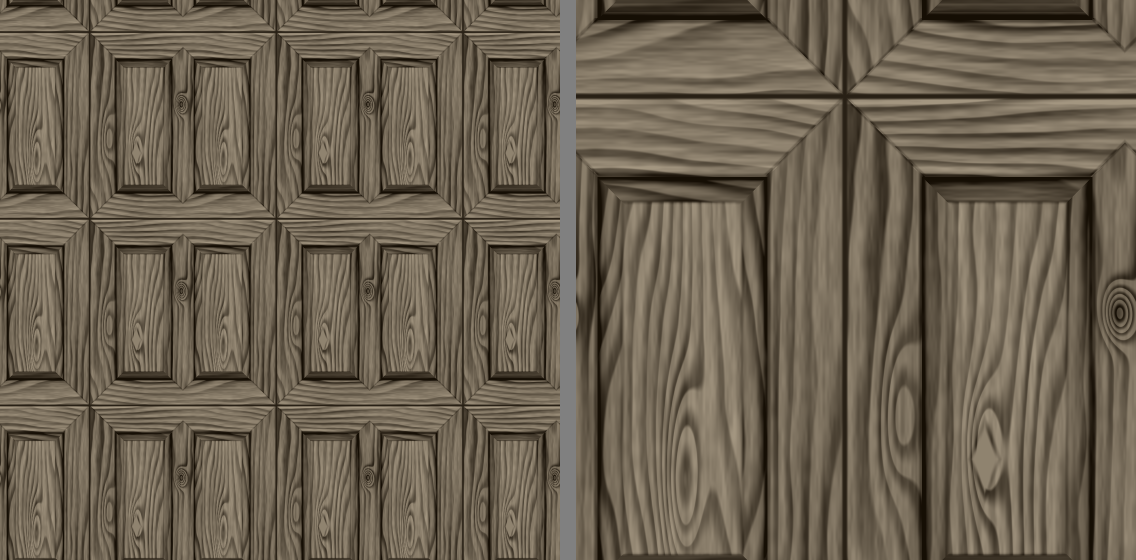
Left: the whole. Right: its middle third, enlarged.
Reproduce this texture procedurally as a Shadertoy shader.

```glsl
// Weathered oak wainscot: square framed tiles, each with two tall raised panels.
#define REPEATS 3.0
#define OFFSET vec2(0.480, 0.828)
#define OPENING vec2(0.152, 0.360)   // half size of a panel opening
#define PANEL_X 0.210                // panel centre from the tile centre
#define BEVEL 0.045
#define SEAM 0.0045
#define RINGS 30.0
#define GRAIN_DEPTH 0.50
#define FIBRE_DEPTH 0.34
#define WOOD_DARK vec3(0.12, 0.09, 0.05)
#define WOOD_LIGHT vec3(0.60, 0.55, 0.47)

float hash(vec2 p) {
    vec3 q = fract(p.xyx * 0.1031);
    q += dot(q, q.yzx + 33.33);
    return fract((q.x + q.y) * q.z);
}

float noise(vec2 p) {
    vec2 i = floor(p), f = fract(p);
    f = f * f * (3.0 - 2.0 * f);
    return mix(mix(hash(i), hash(i + vec2(1, 0)), f.x),
               mix(hash(i + vec2(0, 1)), hash(i + vec2(1, 1)), f.x), f.y);
}

// Soft elliptical swelling that bends the growth rings
float swell(vec2 p, vec2 centre, vec2 size) {
    vec2 k = (p - centre) / size;
    return exp(-dot(k, k));
}

// Brightness of a board; g = (across, along) the grain
float wood(vec2 g, float seed, float bend) {
    vec2 w = g + seed * vec2(7.31, 3.17) + 11.0;
    float rings = g.x * RINGS + 4.5 * noise(w * vec2(7.0, 1.8))
                + 0.5 * noise(w * vec2(24.0, 8.0)) + bend;
    float f = fract(rings);
    float lateWood = smoothstep(0.25, 0.82, f) * (1.0 - smoothstep(0.86, 1.0, f));
    float strength = 0.35 + 0.85 * noise(w * vec2(16.0, 3.0) + 40.0);
    float fibre = 0.6 * noise(w * vec2(150.0, 9.0)) + 0.4 * noise(w * vec2(260.0, 40.0));
    float patches = noise(w * vec2(9.0, 2.5) + 70.0) - 0.5;
    return 0.84 - GRAIN_DEPTH * lateWood * strength
         - FIBRE_DEPTH * (fibre - 0.5) + 0.12 * patches;
}

// Outer stiles, mitred rails and the pointed centre stile
float frame(vec2 t, float fromCentre, vec2 edge) {
    float point = edge.y - (0.5 - OPENING.y) + (PANEL_X - OPENING.x) - fromCentre;
    bool upright = edge.x < edge.y || point > 0.0;
    float knot = swell(t, vec2(0.49, 0.613), vec2(0.026, 0.045));
    float bend = 5.0 * knot + 3.0 * swell(t, vec2(0.10, 0.43), vec2(0.035, 0.13));
    float seed = upright ? 1.0 + floor(t.x * 3.0) : 5.0 + step(0.5, t.y);
    float v = wood(upright ? t : t.yx, seed, bend);
    v += upright ? -0.05 : 0.04;
    v -= 0.40 * swell(t, vec2(0.487, 0.613), vec2(0.012, 0.018));

    // Mitre joints
    if (edge.y < 0.5 - OPENING.y) {
        float joint = min(abs(edge.x - edge.y), abs(point)) * 0.707;
        v -= 0.22 * (1.0 - smoothstep(0.001, 0.005, joint));
    }
    return v;
}

// Raised field with four sloping bevels; inset = distance from the opening sides
float panel(vec2 t, vec2 inset) {
    float depth = min(inset.x, inset.y);
    float side = step(0.5, t.x);
    bool level = inset.y < inset.x;
    float onField = smoothstep(BEVEL - 0.003, BEVEL + 0.003, depth);

    float bend = 4.0 * swell(t, vec2(0.71, 0.30), vec2(0.035, 0.16))
               + 3.0 * swell(t, vec2(0.25, 0.37), vec2(0.030, 0.12));
    float field = wood(t, 8.0 + side, bend) + 0.06;

    // Pale drop in the left field with a dark rim
    vec2 k = abs(t - vec2(0.25, 0.352)) / vec2(0.026, 0.070);
    float drop = k.x + k.y;
    field -= 0.22 * (1.0 - smoothstep(0.0, 0.25, abs(drop - 1.0)));
    field = mix(0.92, field, smoothstep(0.70, 0.95, drop));

    float slope = wood(level ? t.yx : t, 11.0 + side, 0.0) - 0.13;
    if (level && t.y < 0.5) {
        float ridge = smoothstep(0.5, 0.9, fract(depth / BEVEL * 3.0));
        slope = slope * 0.38 + 0.16 * ridge;
    } else if (level) {
        slope -= 0.10;
    }
    float v = mix(slope, field, onField);
    v -= 0.20 * (1.0 - smoothstep(0.0, 0.006, abs(depth - BEVEL)));
    return v - 0.35 * (1.0 - smoothstep(0.004, 0.020, depth));
}

vec3 tile(vec2 t) {
    float fromCentre = abs(t.x - 0.5);
    vec2 edge = 0.5 - abs(t - 0.5);
    vec2 inset = OPENING - abs(vec2(fromCentre - PANEL_X, t.y - 0.496));
    float depth = min(inset.x, inset.y);
    float v = depth > 0.0 ? panel(t, inset) : frame(t, fromCentre, edge);

    // Moulding: dark groove with a lit lip above the opening
    v -= 0.42 * (1.0 - smoothstep(0.002, 0.009, abs(depth)));
    float lip = 1.0 - smoothstep(0.002, 0.007, abs(depth + 0.014));
    v += (t.y > 0.5 && inset.y < inset.x ? 0.14 : -0.10) * lip;

    // Seams between tiles, with a light upper arris
    v += 0.22 * (1.0 - smoothstep(0.002, 0.006, abs(1.0 - t.y - 0.010)));
    v = mix(0.08, v, smoothstep(SEAM * 0.4, SEAM * 1.6, min(edge.x, edge.y)));
    return mix(WOOD_DARK, WOOD_LIGHT, clamp(v, -0.08, 1.08));
}

void mainImage(out vec4 fragColor, in vec2 fragCoord) {
    vec3 sum = vec3(0.0);
    for (int i = 0; i < 4; i++) {   // 2 x 2 samples smooth every edge
        vec2 jitter = vec2(i % 2, i / 2) * 0.5 - 0.25;
        sum += tile(fract((fragCoord + jitter) / iResolution.xy * REPEATS - OFFSET));
    }
    fragColor = vec4(sum * 0.25, 1.0);
}
```
